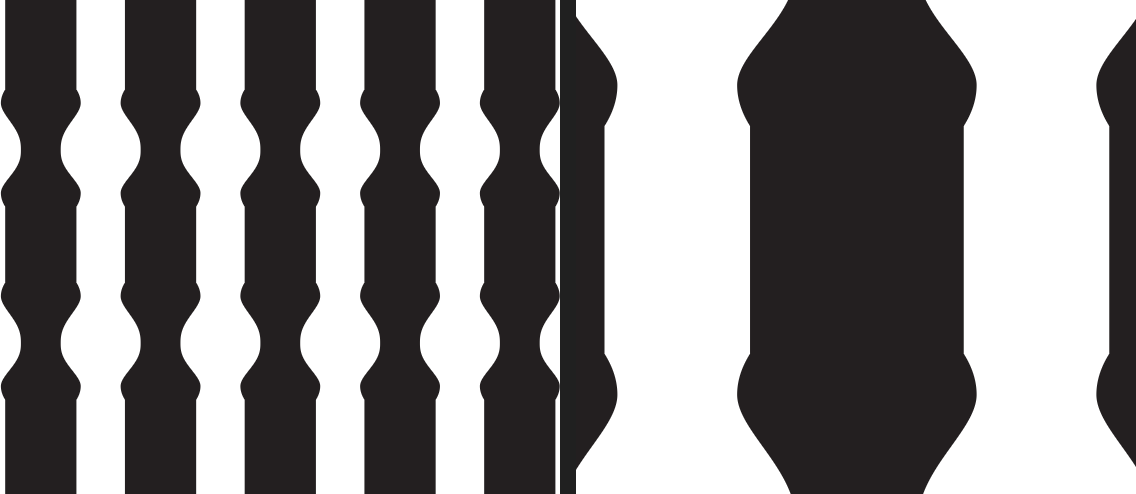
Left, the full canvas; right, a detail of the centre.
A Shadertoy shader for this pattern:

```glsl
// Lengths are fractions of the canvas height
const vec3 INK = vec3(0.137, 0.122, 0.125);
const vec3 PAPER = vec3(1.0);

const float POST_PITCH = 0.2424;
const float FIRST_POST_X = 0.0826;
const float SHAFT_HALF = 0.0721;
const float BULGE_HALF = 0.0808;
const float WAIST_HALF = 0.0403;

const float WAIST_PITCH = 0.3909;
const float FIRST_WAIST_Y = 0.3053;
const float LAST_WAIST = 1.0;      // index of the topmost waist
const float BULGE_ABOVE = 0.0951;  // waist to upper bulge
const float BULGE_BELOW = 0.0870;  // waist to lower bulge
const float LIP_LENGTH = 0.0276;   // bulge to straight shaft
const float WAIST_FLATNESS = 1.3;

// Half width of a post at height y
float postHalfWidth(float y) {
    float row = clamp(round((y - FIRST_WAIST_Y) / WAIST_PITCH), 0.0, LAST_WAIST);
    float offset = y - FIRST_WAIST_Y - row * WAIST_PITCH;
    float reach = offset > 0.0 ? BULGE_ABOVE : BULGE_BELOW;
    float away = abs(offset);

    // Neck swelling from waist to bulge
    if (away < reach) {
        float swell = smoothstep(0.0, 1.0, pow(away / reach, WAIST_FLATNESS));
        return mix(WAIST_HALF, BULGE_HALF, swell);
    }
    // Rounded lip returning to the shaft
    float lip = min((away - reach) / LIP_LENGTH, 1.0);
    return mix(BULGE_HALF, SHAFT_HALF, lip * lip);
}

void mainImage(out vec4 fragColor, in vec2 fragCoord) {
    vec2 p = fragCoord / iResolution.y;
    float pixel = 1.0 / iResolution.y;

    // Horizontal distance to the nearest post axis
    float cell = fract((p.x - FIRST_POST_X) / POST_PITCH + 0.5) - 0.5;
    float axisDist = abs(cell) * POST_PITCH;

    // Slope correction keeps the edge equally soft on the curves
    float step_ = 0.5 * pixel;
    float slope = (postHalfWidth(p.y + step_) - postHalfWidth(p.y - step_)) / pixel;
    float edgeDist = (axisDist - postHalfWidth(p.y)) / sqrt(1.0 + slope * slope);

    float ink = clamp(0.5 - edgeDist / pixel, 0.0, 1.0);
    fragColor = vec4(mix(PAPER, INK, ink), 1.0);
}
```
